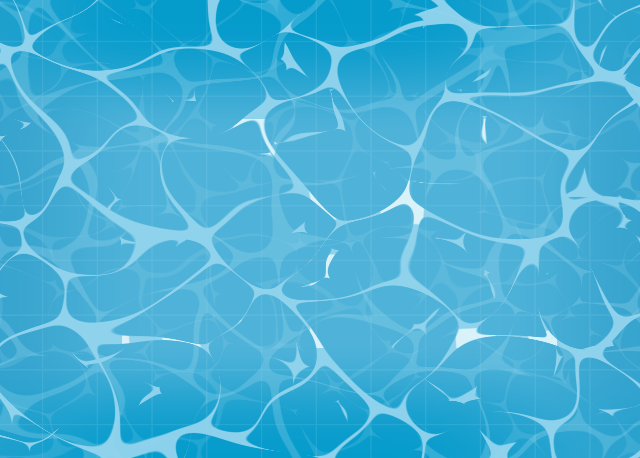
Reproduce this texture procedurally as a WebGL 1 fragment shader.

```glsl
precision highp float;
uniform vec2 u_resolution;

const vec3 DEEP = vec3(0.02, 0.61, 0.80);
const vec3 SIDE = vec3(0.19, 0.63, 0.80);
const vec3 PALE = vec3(0.31, 0.70, 0.85);
const vec3 FILM = vec3(0.64, 0.86, 0.94);
const vec3 LIGHT = vec3(0.575, 0.83, 0.93);
const vec3 GLINT = vec3(0.88, 0.96, 0.985);

const vec2 MAIN_CELLS = vec2(4.3, 5.5);   // cells per canvas height
const vec2 BRANCH_CELLS = vec2(6.6, 8.2);
const vec2 FILM_CELLS = vec2(4.8, 6.2);
const vec2 FINE_CELLS = vec2(6.4, 8.0);
const float JITTER = 0.94;
const float ROUNDING = 0.062;             // corner radius in cell units
const float BEND = 0.24;
const float TILE = 0.1195;
const vec2 TILE_SHIFT = vec2(0.093, 0.073);
const float TILE_OPACITY = 0.14;
const float GLINT_CELL = 0.16;
const float GLINT_CHANCE = 0.5;

vec2 hash2(vec2 p) {
  vec2 q = vec2(dot(p, vec2(127.1, 311.7)), dot(p, vec2(269.5, 183.3)));
  return fract(sin(q) * 43758.5453);
}

// Layered sines, roughly -1 to 1
float waves(vec2 p) {
  return 0.5 * sin(p.x * 1.7 + 1.3 * sin(p.y * 1.3))
       + 0.3 * sin(p.y * 2.9 - p.x * 1.1 + 2.0)
       + 0.2 * sin(p.x * 4.3 + p.y * 3.1);
}

vec2 bend(vec2 p) {
  return p + BEND * vec2(waves(p * 1.3 + 4.0), waves(p.yx * 1.3 + 9.0));
}

vec2 cellPoint(vec2 cell) {
  return cell + 0.5 + JITTER * (hash2(cell) - 0.5);
}

// Distance to the cell walls, blended so that corners become round
float wallDistance(vec2 p) {
  vec2 base = floor(p);
  vec2 nearest = vec2(0.0);
  float best = 100.0;
  for (int j = -1; j <= 1; j++) {
    for (int i = -1; i <= 1; i++) {
      vec2 r = cellPoint(base + vec2(i, j)) - p;
      float d = dot(r, r);
      if (d < best) { best = d; nearest = r; }
    }
  }
  float total = 0.0001;
  for (int j = -2; j <= 2; j++) {
    for (int i = -2; i <= 2; i++) {
      vec2 r = cellPoint(base + vec2(i, j)) - p;
      vec2 between = r - nearest;
      if (dot(between, between) > 0.0001) {
        float d = dot(0.5 * (r + nearest), normalize(between));
        total += exp(-d / ROUNDING);
      }
    }
  }
  return -ROUNDING * log(total);
}

// Coverage of a net of filaments whose width swells and tapers
float net(vec2 p, vec2 cells, float seed, float width, float swell) {
  vec2 q = bend(p * cells + seed);
  float halfWidth = width + swell * waves(q * 1.6 + seed);
  float blur = 0.65 * cells.y / u_resolution.y;
  return 1.0 - smoothstep(-blur, blur, wallDistance(q) - halfWidth);
}

vec3 waterColor(vec2 uv) {
  float rim = smoothstep(0.22, 0.48, abs(uv.y - 0.48));
  float middle = 1.0 - smoothstep(0.18, 0.55, abs(uv.x - 0.42));
  float sides = smoothstep(0.26, 0.52, abs(uv.x - 0.5));
  vec3 color = mix(PALE, SIDE, max(0.8 * sides, 0.5 * rim));
  return mix(color, DEEP, rim * mix(0.3, 1.0, middle));
}

float tileLines(vec2 p, float pixel) {
  vec2 d = abs(fract((p - TILE_SHIFT) / TILE + 0.5) - 0.5) * TILE;
  return 1.0 - smoothstep(0.0004, 0.0004 + pixel, min(d.x, d.y));
}

// Scattered tilted patches where the filaments shine
float glintPatches(vec2 p, vec2 uv, float pixel) {
  vec2 cell = floor(p / GLINT_CELL);
  vec2 rnd = hash2(cell + 31.0);
  vec2 q = p - (cell + 0.5) * GLINT_CELL;
  float tilt = (rnd.y - 0.5) * 0.8;
  q = mat2(cos(tilt), sin(tilt), -sin(tilt), cos(tilt)) * q;
  float box = max(abs(q.x), abs(q.y)) - mix(0.035, 0.055, rnd.y);
  float central = step(abs(uv.x - 0.53), 0.34) * step(abs(uv.y - 0.49), 0.25);
  return central * step(rnd.x, GLINT_CHANCE) * (1.0 - smoothstep(-pixel, pixel, box));
}

void main() {
  vec2 uv = gl_FragCoord.xy / u_resolution;
  vec2 p = gl_FragCoord.xy / u_resolution.y;
  float pixel = 1.0 / u_resolution.y;

  vec3 color = waterColor(uv);

  // Faint nets below the surface
  color = mix(color, FILM, 0.16 * net(p, FINE_CELLS, 23.0, 0.004, 0.030));
  color = mix(color, FILM, 0.27 * net(p, FILM_CELLS, 57.0, 0.014, 0.034));
  color = mix(color, FILM, TILE_OPACITY * tileLines(p, pixel));

  // Bright net on the surface, with small branches and glints
  float bright = net(p, MAIN_CELLS, 11.0, 0.008, 0.020);
  bright = max(bright, net(p, BRANCH_CELLS, 83.0, -0.075, 0.120));
  vec3 shine = mix(LIGHT, GLINT, glintPatches(p, uv, pixel));
  color = mix(color, shine, 0.95 * bright);

  gl_FragColor = vec4(color, 1.0);
}
```
